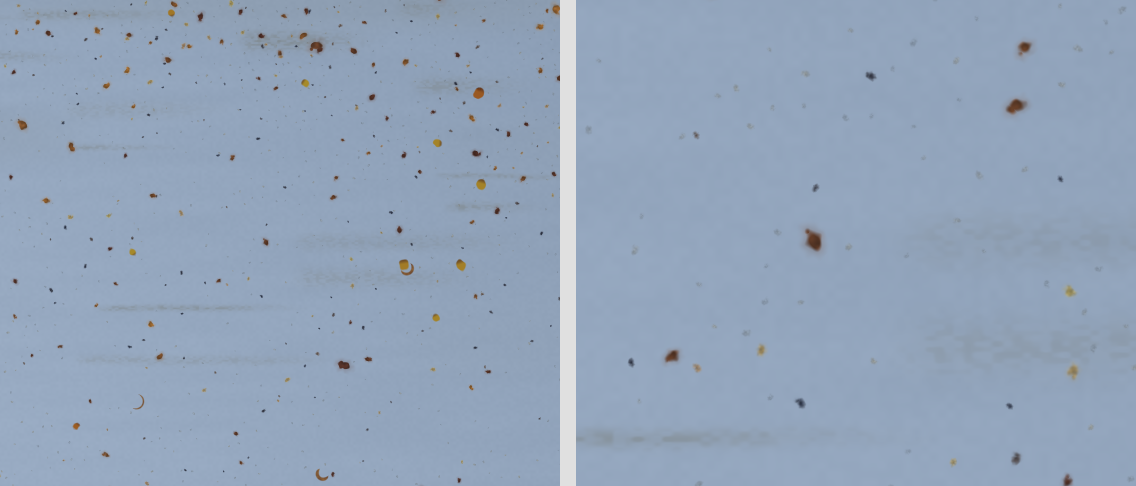
Left: the whole. Right: its middle third, enlarged.
Reproduce this texture procedurally as a Shadertoy shader.

```glsl
// A pale blue painted panel littered with rusty crumbs, yellow drops, dark grit and fibres.
// Jittered, rotated cell grids scatter the debris by size; grainy horizontal smears and a
// soft grimy haze lie beneath it. All lengths are fractions of the canvas height.

const vec3 PAINT = vec3(0.580, 0.652, 0.745);
const vec3 GRIME = vec3(0.545, 0.605, 0.670);
const vec3 SMEAR = vec3(0.470, 0.490, 0.475);
const vec3 RUST = vec3(0.27, 0.13, 0.09);
const vec3 AMBER = vec3(0.60, 0.38, 0.13);
const vec3 ORANGE = vec3(0.60, 0.30, 0.06);
const vec3 YELLOW = vec3(0.66, 0.53, 0.10);
const vec3 INK = vec3(0.09, 0.11, 0.17);
const vec3 UMBER = vec3(0.36, 0.29, 0.24);
const vec3 DUST = vec3(0.40, 0.45, 0.50);
const vec3 OCHRE = vec3(0.52, 0.48, 0.36);

float hash(vec2 p) {
    return fract(sin(dot(p, vec2(127.1, 311.7))) * 43758.545);
}

float noise(vec2 p) {
    vec2 i = floor(p), f = fract(p);
    f = f * f * (3.0 - 2.0 * f);
    return mix(mix(hash(i), hash(i + vec2(1, 0)), f.x),
               mix(hash(i + vec2(0, 1)), hash(i + vec2(1, 1)), f.x), f.y);
}

mat2 rotation(float angle) {
    float c = cos(angle), s = sin(angle);
    return mat2(c, s, -s, c);
}

float cover(float d, float soft) {
    float edge = max(soft, 0.7 / iResolution.y);
    return 1.0 - smoothstep(-edge, edge, d);
}

// Centre of the debris in this cell (xy), and whether the cell holds any (z)
vec3 scatter(vec2 p, float cell, float density, float seed, out vec2 id) {
    mat2 turn = rotation(seed);
    id = floor(turn * p / cell);
    vec2 jitter = 0.5 + 0.6 * (vec2(hash(id + seed), hash(id + seed + 17.3)) - 0.5);
    vec2 centre = ((id + jitter) * cell) * turn;
    float clumps = 0.2 + 1.6 * noise(centre * 8.0 + seed);
    float crowd = mix(0.7, 2.0, smoothstep(0.6, 0.95, centre.y));
    return vec3(centre, step(hash(id + seed + 41.7), density * clumps * crowd));
}

// Ragged two-lobed grain
float crumb(vec2 q, float radius, float lobe, float seed) {
    float body = length(q * vec2(1.0, 1.3)) - radius;
    float side = length(q - radius * vec2(0.9, 0.35)) - radius * lobe;
    return min(body, side) + radius * 0.6 * (noise(q / radius * 1.4 + seed) - 0.45);
}

vec3 addCrumbs(vec3 ground, vec2 p, float cell, float density, vec2 sizes,
               vec3 dark, vec3 light, float opacity, float seed) {
    vec2 id;
    vec3 spot = scatter(p, cell, density, seed, id);
    float pick = hash(id + seed + 5.9);
    float radius = mix(sizes.x, sizes.y, pow(hash(id + seed + 8.1), 1.4));
    vec2 q = rotation(6.283 * hash(id + seed + 2.3)) * (p - spot.xy);
    float d = crumb(q, radius, 0.75 * hash(id + seed + 3.7), 30.0 * pick);
    vec3 tint = mix(dark, light, pick * pick) * (0.75 + 0.5 * noise(q / radius * 1.6 + seed));
    // Soft stain around the grain
    float stain = 0.28 * cover(d - radius * 0.5, radius * 0.8);
    ground = mix(ground, tint + 0.12, stain * spot.z * opacity);
    return mix(ground, tint, cover(d, 0.0021) * spot.z * opacity);
}

// Round, glossy drops with a darker rim on one side
vec3 addDrops(vec3 ground, vec2 p, float cell, float density, float size, float seed) {
    vec2 id;
    vec3 spot = scatter(p, cell, density, seed, id);
    float radius = size * mix(0.6, 1.2, hash(id + seed + 9.2));
    vec2 q = rotation(6.283 * hash(id + seed + 1.1)) * (p - spot.xy);
    float d = length(q * vec2(1.0, 1.15)) - radius;
    d += radius * 0.4 * (noise(q / radius * 1.3 + id) - 0.5);
    vec3 tint = mix(YELLOW, ORANGE, pow(hash(id + seed + 6.4), 2.0));
    tint = mix(tint, RUST, 0.6 * smoothstep(0.1, 1.0, q.x / radius));
    return mix(ground, tint, cover(d, 0.0022) * spot.z * 0.9);
}

// Tapered curled slivers
vec3 addFibres(vec3 ground, vec2 p, float cell, float density, float seed) {
    vec2 id;
    vec3 spot = scatter(p, cell, density, seed, id);
    float curl = hash(id + seed + 4.6);
    float bend = mix(0.026, 0.011, curl);
    float span = mix(0.5, 1.9, curl);
    vec2 q = rotation(6.283 * hash(id + seed + 7.7)) * (p - spot.xy);
    q.x += bend * 0.6;
    float along = atan(q.y, q.x) / span;
    float width = mix(0.001, 0.0036, hash(id + seed + 3.1)) * (1.0 - pow(abs(along), 4.0));
    float d = abs(length(q) - bend) - width;
    vec3 tint = mix(RUST, AMBER, 0.35 + 0.5 * noise(q * 220.0));
    return mix(ground, tint, cover(d, 0.0018) * spot.z * 0.85);
}

// Dry horizontal wipe marks, crowded towards the top
float smears(vec2 p) {
    float grain = smoothstep(0.25, 0.85, noise(p * vec2(150.0, 260.0)));
    float total = 0.0;
    for (int i = 0; i < 14; i++) {
        float k = float(i);
        float y = 0.98 - 0.72 * pow(k / 13.0, 1.5) + 0.03 * hash(vec2(k, 2.0));
        float start = -0.15 + 1.1 * hash(vec2(k, 5.0));
        float reach = mix(0.2, 0.6, hash(vec2(k, 9.0)));
        float thick = mix(0.005, 0.022, pow(hash(vec2(k, 13.0)), 1.6));
        float drift = (p.y - y + 0.004 * noise(vec2(p.x * 9.0, k))) / thick;
        float ends = smoothstep(0.0, 0.05, p.x - start) * smoothstep(0.0, 0.25, start + reach - p.x);
        total += ends * exp(-drift * drift) * mix(0.25, 0.75, hash(vec2(k, 21.0)));
    }
    return min(total, 0.8) * (0.4 + 0.6 * grain);
}

void mainImage(out vec4 fragColor, in vec2 fragCoord) {
    vec2 p = fragCoord / iResolution.y;

    // Paint with a broad light falloff, drawn-out grime and fine mottling
    vec3 col = PAINT + 0.028 * (0.5 - p.x) + 0.022 * (0.4 - p.y);
    float haze = smoothstep(0.45, 0.9, noise(p * vec2(2.0, 7.0) + 3.0));
    col = mix(col, GRIME, haze * mix(0.15, 0.5, smoothstep(0.4, 0.95, p.y)));
    col += 0.012 * (noise(p * vec2(5.0, 40.0)) - 0.5) + 0.012 * (noise(p * 170.0) - 0.5);
    col = mix(col, SMEAR, 0.75 * smears(p));

    // Debris from faint dust up to large flakes
    col = addCrumbs(col, p, 0.021, 0.25, vec2(0.0008, 0.0021), DUST, OCHRE, 0.42, 1.3);
    col = addCrumbs(col, p, 0.040, 0.14, vec2(0.0012, 0.0032), INK, UMBER, 0.82, 2.6);
    col = addCrumbs(col, p, 0.047, 0.10, vec2(0.0016, 0.0044), AMBER, YELLOW, 0.55, 3.7);
    col = addCrumbs(col, p, 0.054, 0.21, vec2(0.0030, 0.0072), RUST, AMBER, 0.90, 0.7);
    col = addDrops(col, p, 0.110, 0.09, 0.0095, 4.4);
    col = addCrumbs(col, p, 0.210, 0.12, vec2(0.0090, 0.0150), RUST, AMBER, 0.88, 5.2);
    col = addFibres(col, p, 0.190, 0.15, 6.1);

    fragColor = vec4(col, 1.0);
}
```
